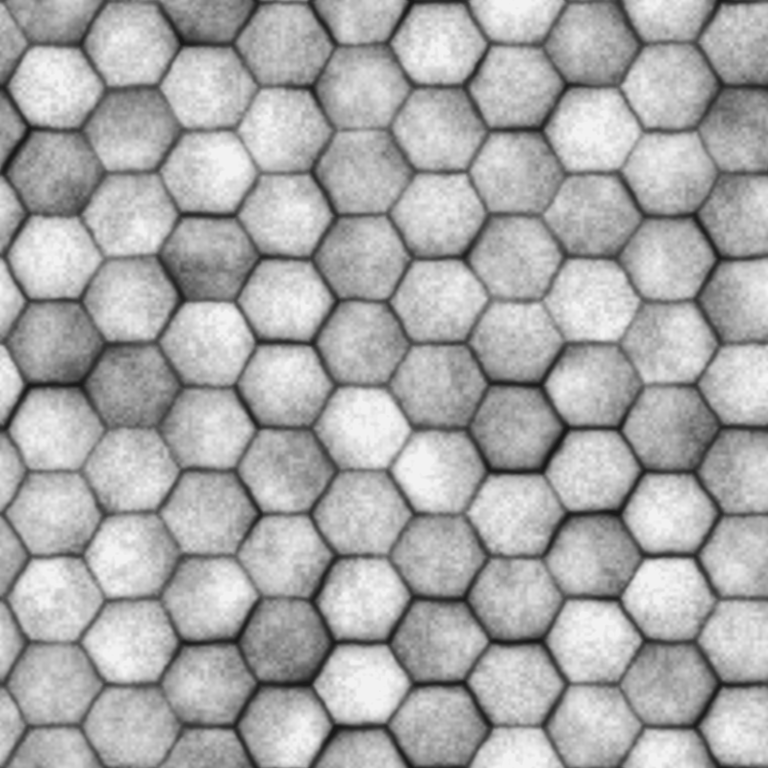
A Shadertoy shader for this texture:

```glsl
// Weathered grey hexagonal paving, 10 columns by 9 rows, with sooty uneven joints.

const vec2 CELLS = vec2(10.0, 9.0);          // columns and rows per canvas
const vec2 ORIGIN = vec2(0.0716, -0.002);    // centre of the first hexagon
const vec2 HALF_STEP = vec2(0.8660254, 0.5); // column step and half row step
const vec2 ID_PERIOD = vec2(10.0, 18.0);     // cell ids count half rows
const float BLUR = 0.05;                     // softness between stones

float hash(vec2 p, float seed) {
    vec3 q = fract(vec3(p.xyx + seed * 7.31) * vec3(0.1031, 0.1030, 0.0973));
    q += dot(q, q.yzx + 33.33);
    return fract((q.x + q.y) * q.z);
}

// Wraps whole numbers; the half keeps the division clear of rounding
vec2 wrap(vec2 i, vec2 period) {
    return i - period * floor((i + 0.5) / period);
}

// Value noise that wraps over the canvas
float noise(vec2 uv, float period, float seed) {
    vec2 p = uv * period;
    vec2 i = floor(p);
    vec2 f = p - i;
    f = f * f * (3.0 - 2.0 * f);
    vec2 a = wrap(i, vec2(period));
    vec2 b = wrap(i + 1.0, vec2(period));
    return mix(mix(hash(a, seed), hash(vec2(b.x, a.y), seed), f.x),
               mix(hash(vec2(a.x, b.y), seed), hash(b, seed), f.x), f.y);
}

float fbm(vec2 uv, float period, float seed) {
    float sum = 0.0;
    float weight = 0.5;
    for (int i = 0; i < 4; i++) {
        sum += weight * noise(uv, period, seed + float(i));
        period *= 2.0;
        weight *= 0.5;
    }
    return sum / 0.9375;
}

// Direction to neighbour k of a hexagon
vec2 sideDir(int k) {
    float angle = radians(30.0 + 60.0 * float(k));
    return vec2(cos(angle), sin(angle));
}

// Nearest hexagon: offset from its centre in xy, integer id in zw
vec4 hexCell(vec2 p) {
    vec2 size = 2.0 * HALF_STEP;
    vec2 evenId = round(p / size) * 2.0;
    vec2 oddId = floor(p / size) * 2.0 + 1.0;
    vec2 evenPos = p - evenId * HALF_STEP;
    vec2 oddPos = p - oddId * HALF_STEP;
    return dot(evenPos, evenPos) < dot(oddPos, oddPos)
        ? vec4(evenPos, evenId) : vec4(oddPos, oddId);
}

// Brightness of one stone: own tone, tilted light and stains
float stoneTone(vec2 local, vec2 id, float stain) {
    float tone = mix(0.57, 0.93, 0.6 * hash(id, 1.0) + 0.4 * hash(id, 5.0));
    float angle = 6.2831853 * hash(id, 2.0);
    tone += 0.3 * dot(local, vec2(cos(angle), sin(angle))) * hash(id, 3.0);
    tone += 0.07 - 0.25 * dot(local, local);
    return tone + (stain - 0.5) * mix(0.5, 0.25, hash(id, 1.0));
}

// Light left by the six joints; every joint has its own darkness
float jointLight(vec2 local, vec2 id, float grime) {
    float light = 1.0;
    float line = 0.0;
    for (int k = 0; k < 6; k++) {
        vec2 dir = sideDir(k);
        float dist = 0.5 - dot(local, dir);
        vec2 edgeId = wrap(2.0 * id + round(dir / HALF_STEP), 2.0 * ID_PERIOD);
        float dark = hash(edgeId, 11.0);
        float side = hash(wrap(id, ID_PERIOD), 20.0 + float(k));

        // Broad soot creeping onto the stone
        float soot = (0.06 + 0.2 * dark + 0.24 * side * side) * (0.5 + grime);
        light *= 1.0 - soot * exp(-max(dist, 0.0) / 0.09);

        // Narrow joint
        float width = mix(0.036, 0.05, dark);
        float strength = mix(0.28, 0.58, dark) * (0.65 + 0.6 * grime);
        line = max(line, strength * exp(-dist * dist / (width * width)));
    }
    return light * (1.0 - line);
}

float stone(vec2 local, vec2 id, float stain, float grime) {
    return stoneTone(local, wrap(id, ID_PERIOD), stain) * jointLight(local, id, grime);
}

void mainImage(out vec4 fragColor, in vec2 fragCoord) {
    vec2 uv = fragCoord / iResolution.xy;

    // Slightly wavering joints
    vec2 waver = vec2(fbm(uv, 24.0, 31.0), fbm(uv, 24.0, 41.0)) - 0.5;
    vec2 p = (uv - ORIGIN) * CELLS * vec2(HALF_STEP.x, 1.0) + 0.08 * waver;
    vec4 cell = hexCell(p);
    float stain = fbm(uv, 20.0, 4.0);
    float grime = smoothstep(0.2, 0.8, fbm(uv, 12.0, 51.0));

    // Each stone fades into its neighbours across the joint
    float tone = stone(cell.xy, cell.zw, stain, grime);
    float total = 1.0;
    for (int k = 0; k < 6; k++) {
        vec2 dir = sideDir(k);
        float share = 1.0 - smoothstep(-BLUR, BLUR, 0.5 - dot(cell.xy, dir));
        if (share <= 0.0) continue;
        float weight = share / (1.0 - share);
        tone += weight * stone(cell.xy - dir, cell.zw + round(dir / HALF_STEP), stain, grime);
        total += weight;
    }
    tone /= total;

    // Fine mottled grain, rougher on stained stone
    float grain = noise(uv, 190.0, 61.0) + 0.8 * noise(uv, 100.0, 62.0) - 0.9;
    tone += grain * mix(0.17, 0.06, stain) * smoothstep(0.1, 0.5, tone);
    fragColor = vec4(vec3(clamp(tone, 0.1, 0.95)), 1.0);
}
```
